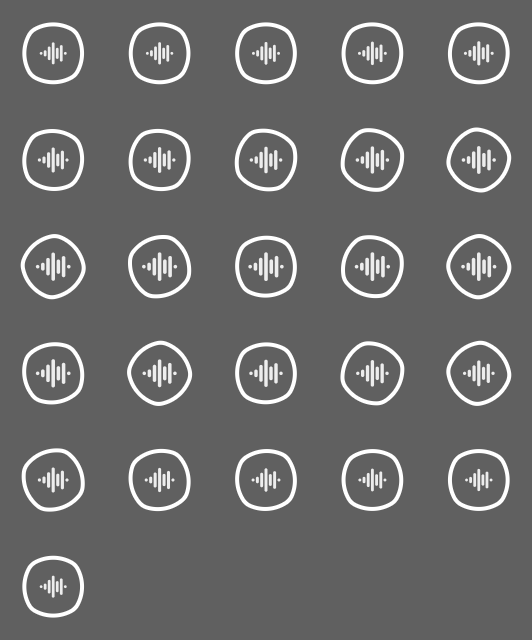
This pattern is drawn by a Shadertoy shader. Its source:

```glsl
// A sheet of 26 animation frames, five across and six down: a white bulging ring
// that turns clockwise with an eased speed around a pulsing set of sound bars.
// Each cell is 128 units wide; the frame number drives rotation and bar size.

#define GRID vec2(5.0, 6.0)
#define CELL 128.0
#define LAST_FRAME 25.0
#define RING_RADIUS 34.7
#define RING_HALF_WIDTH 2.4
#define SIDE_BULGE 11.0
#define CORNER_ROUNDING 2.0
#define BAR_SPACING 4.85
#define BAR_HALF_WIDTH 1.65
#define PULSE 0.31
#define BACKGROUND vec3(0.378)
#define BAR_COLOR vec3(0.93)

const float PI = 3.14159265;

// Half lengths of the bar cores; zero leaves a round dot.
const float BAR_CORE[7] = float[7](0.0, 2.0, 6.5, 11.5, 5.0, 8.2, 0.0);

float smoothMax(float a, float b, float k) {
    float h = max(k - abs(a - b), 0.0) / k;
    return max(a, b) + 0.25 * k * h * h;
}

// Clockwise turn: a slow cubic start, then a faster cubic settling at 360 degrees.
float turnAngle(float frame) {
    float left = LAST_FRAME - frame;
    float degreesTurned = frame < 16.0 ? 0.05 * frame * frame * frame
                                       : 360.0 - 0.18 * left * left * left;
    return radians(degreesTurned);
}

// Square with four arched sides, drawn as an outline.
float ringDistance(vec2 p, float angle) {
    float c = cos(angle), s = sin(angle);
    vec2 q = abs(vec2(c * p.x - s * p.y, s * p.x + c * p.y));
    float sideX = length(q + vec2(SIDE_BULGE, 0.0));
    float sideY = length(q + vec2(0.0, SIDE_BULGE));
    float outline = smoothMax(sideX, sideY, CORNER_ROUNDING) - RING_RADIUS - SIDE_BULGE;
    return abs(outline) - RING_HALF_WIDTH;
}

// Row of vertical capsules centred on the origin.
float barsDistance(vec2 p) {
    float d = 1e3;
    for (int i = 0; i < 7; i++) {
        vec2 q = abs(p - vec2(float(i - 3) * BAR_SPACING, 0.0));
        q.y = max(q.y - BAR_CORE[i], 0.0);
        d = min(d, length(q) - BAR_HALF_WIDTH);
    }
    return d;
}

float coverage(float d, float pixel) {
    return clamp(0.5 - d / pixel, 0.0, 1.0);
}

void mainImage(out vec4 fragColor, in vec2 fragCoord) {
    vec2 grid = fragCoord / iResolution.xy * GRID;
    vec2 cell = floor(grid);
    vec2 p = (fract(grid) - 0.5) * CELL;
    float pixel = CELL * GRID.y / iResolution.y;

    // Frames run left to right, starting with the top row.
    float frame = cell.x + GRID.x * (GRID.y - 1.0 - cell.y);
    vec3 color = BACKGROUND;

    if (frame <= LAST_FRAME) {
        float wave = max(sin(PI * frame / LAST_FRAME), 0.0);
        float size = 1.0 + PULSE * pow(wave, 1.5);
        float bars = barsDistance(p / size) * size;
        float ring = ringDistance(p, turnAngle(frame));
        color = mix(color, BAR_COLOR, coverage(bars, pixel));
        color = mix(color, vec3(1.0), coverage(ring, pixel));
    }
    fragColor = vec4(color, 1.0);
}
```
